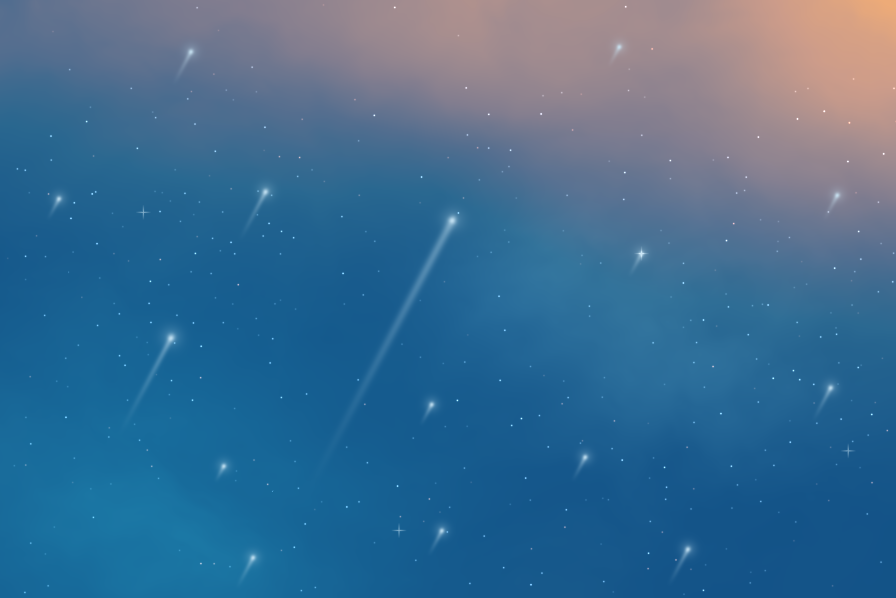
A Shadertoy shader for this background:

```glsl
// Twilight sky: blue haze warming to peach at the upper right, with stars and falling comets.

// Haze colours, from cold to warm
const vec3 DEEP  = vec3(0.075, 0.325, 0.53);
const vec3 BLUE  = vec3(0.16, 0.40, 0.56);
const vec3 SLATE = vec3(0.33, 0.43, 0.56);
const vec3 MAUVE = vec3(0.51, 0.49, 0.56);
const vec3 ROSE  = vec3(0.64, 0.55, 0.56);
const vec3 PEACH = vec3(0.80, 0.61, 0.54);
const vec3 AMBER = vec3(0.93, 0.67, 0.47);
const vec3 TEAL_GLOW = vec3(0.02, 0.115, 0.095);
const vec3 BLUE_GLOW = vec3(0.07, 0.09, 0.08);
const vec3 COMET_TINT = vec3(0.80, 0.91, 0.97);

const float ASPECT = 1.5;
const vec2 TAIL_DIR = vec2(-0.47, -0.883);
const float STAR_RADIUS = 0.0014;
const float SPARKLE_ARM = 0.013;

// Comets: head position and tail length
const vec3 COMETS[15] = vec3[](
    vec3(0.320, 0.914, 0.065), vec3(1.037, 0.922, 0.040), vec3(0.099, 0.668, 0.042),
    vec3(0.445, 0.680, 0.095), vec3(0.758, 0.633, 0.530), vec3(1.402, 0.674, 0.050),
    vec3(1.074, 0.576, 0.046), vec3(0.287, 0.436, 0.190), vec3(0.723, 0.324, 0.042),
    vec3(1.391, 0.352, 0.066), vec3(0.375, 0.221, 0.032), vec3(0.980, 0.236, 0.048),
    vec3(0.740, 0.113, 0.050), vec3(0.424, 0.068, 0.060), vec3(1.152, 0.082, 0.072));
const vec2 SPARKLES[4] = vec2[](
    vec2(0.240, 0.645), vec2(1.420, 0.246), vec2(0.668, 0.113), vec2(1.074, 0.576));

vec3 hash3(vec2 p) {
    vec3 q = fract(p.xyx * vec3(0.1031, 0.1030, 0.0973));
    q += dot(q, q.yxz + 33.33);
    return fract((q.xxy + q.yzz) * q.zyx);
}

float noise(vec2 p) {
    vec2 i = floor(p), f = fract(p);
    f = f * f * (3.0 - 2.0 * f);
    return mix(mix(hash3(i).x, hash3(i + vec2(1, 0)).x, f.x),
               mix(hash3(i + vec2(0, 1)).x, hash3(i + vec2(1, 1)).x, f.x), f.y);
}

float fbm(vec2 p) {
    float sum = 0.0, amp = 0.5;
    for (int i = 0; i < 5; i++) {
        sum += amp * noise(p);
        p = mat2(1.6, 1.2, -1.2, 1.6) * p + 7.3;
        amp *= 0.5;
    }
    return sum;
}

// Soft elliptical spot
float spot(vec2 p, vec2 centre, vec2 size) {
    vec2 d = (p - centre) / size;
    return exp(-dot(d, d));
}

vec3 hazeRamp(float w) {
    vec3 c = mix(DEEP, BLUE, clamp(w, 0.0, 1.0));
    c = mix(c, SLATE, clamp(w - 1.0, 0.0, 1.0));
    c = mix(c, MAUVE, clamp(w - 2.0, 0.0, 1.0));
    c = mix(c, ROSE, clamp(w - 3.0, 0.0, 1.0));
    c = mix(c, PEACH, clamp(w - 4.0, 0.0, 1.0));
    return mix(c, AMBER, clamp(w - 5.0, 0.0, 1.0));
}

vec3 sky(vec2 p) {
    float x = p.x / ASPECT, depth = 1.0 - p.y;
    float cloud = fbm(p * vec2(3.0, 4.0) + fbm(p * 3.0 + 4.0)) - 0.48;
    // Warmth along the top edge, fading downwards; it reaches deeper on the right
    float top = 2.0 + 2.1 * smoothstep(0.0, 0.5, x) + 1.9 * smoothstep(0.7, 1.0, x);
    float reach = mix(0.27, 0.42, smoothstep(0.45, 0.75, x));
    float fade = exp(-depth * depth / (reach * reach));
    vec3 c = hazeRamp(top * fade + cloud * (0.5 + 1.2 * fade));
    // Cool glows
    c += TEAL_GLOW * spot(p, vec2(0.25, 0.12), vec2(0.42, 0.36)) * (1.0 + 1.3 * cloud);
    float veil = spot(p, vec2(0.87, 0.52), vec2(0.16, 0.12))
               + spot(p, vec2(1.18, 0.40), vec2(0.28, 0.25));
    return c + BLUE_GLOW * veil * (0.6 + 2.0 * cloud);
}

// One jittered star per grid cell, kept by local density
vec3 stars(vec2 p, float cells, float seed) {
    vec2 id = floor(p * cells);
    vec3 place = hash3(id + seed), look = hash3(id + seed + 57.0);
    vec2 d = p - (id + 0.15 + 0.7 * place.xy) / cells;
    float density = 0.22 + 0.3 * spot(p, vec2(0.30, 0.55), vec2(0.20, 0.25))
                  + 0.2 * spot(p, vec2(1.32, 0.38), vec2(0.22, 0.25)) - 0.17 * smoothstep(0.7, 0.95, p.y);
    float r = max(STAR_RADIUS, 0.5 / iResolution.y);
    float light = step(place.z, density) * exp(-dot(d, d) / (r * r));
    vec3 tint = mix(vec3(0.9, 0.96, 1.0), vec3(1.0, 0.55, 0.4), step(0.8, look.y));
    return tint * light * mix(0.12, 0.75, look.x * look.x);
}

float comet(vec2 d, float len) {
    float along = dot(d, TAIL_DIR), across = dot(d, vec2(-TAIL_DIR.y, TAIL_DIR.x));
    float scale = mix(0.75, 1.15, smoothstep(0.02, 0.2, len));
    float width = 0.0035 + 0.007 * len, r2 = dot(d, d) / (scale * scale);
    float tail = smoothstep(-0.004, 0.006, along) * pow(max(1.0 - along / len, 0.0), 1.3)
               * exp(-across * across / (width * width));
    return 0.38 * tail + 0.5 * exp(-r2 / 0.00003) + 0.22 * exp(-r2 / 0.00025);
}

float sparkle(vec2 d) {
    vec2 a = abs(d), arm = max(1.0 - a / SPARKLE_ARM, 0.0);
    float w = max(0.0012, 0.5 / iResolution.y);
    vec2 thin = exp(-a * a / (w * w));
    return max(thin.x * arm.y, thin.y * arm.x);
}

void mainImage(out vec4 fragColor, in vec2 fragCoord) {
    vec2 p = fragCoord / iResolution.xy * vec2(ASPECT, 1.0);
    vec3 col = sky(p) + stars(p, 17.0, 3.0) + stars(p, 29.0, 91.0);
    float light = 0.0;
    for (int i = 0; i < 15; i++) light += comet(p - COMETS[i].xy, COMETS[i].z);
    for (int i = 0; i < 4; i++) light += 0.6 * sparkle(p - SPARKLES[i]);
    fragColor = vec4(mix(col, COMET_TINT, min(light, 1.0)), 1.0);
}
```
